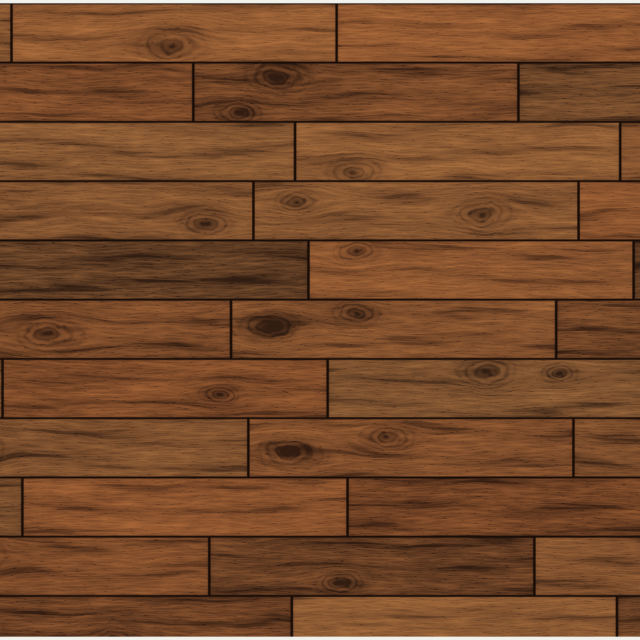
This texture is drawn by a Shadertoy shader. Its source:

```glsl
const int ROWS = 11;
const float ROW_HEIGHT = 0.0926;
const float PLANK_LENGTH = 0.508;
const float MARGIN = 0.0052;                    // pale strip above and below
const vec2 GAP_HALF = vec2(0.0019, 0.0014);     // upright joint, long seam
const float KNOT_CHANCE = 0.5;
const float STREAK_DEPTH = 0.34;
const float FIBRE_DEPTH = 0.26;
const float SCRATCH_DEPTH = 0.16;

const vec3 DARK_WOOD = vec3(0.19, 0.115, 0.07);
const vec3 MID_WOOD = vec3(0.46, 0.30, 0.175);
const vec3 LIGHT_WOOD = vec3(0.68, 0.46, 0.26);
const vec3 RED_TINT = vec3(1.06, 0.95, 0.90);
const vec3 GAP_COLOUR = vec3(0.09, 0.045, 0.025);
const vec3 MARGIN_COLOUR = vec3(0.95, 0.95, 0.93);

// First joint of each row from the top, and the tone of its three planks
const float JOINTS[ROWS] = float[](0.018, 0.302, 0.461, 0.396, 0.482, 0.361,
    0.004, 0.388, 0.035, 0.327, 0.456);
const vec3 TONES[ROWS] = vec3[](
    vec3(0.6, 0.78, 0.72), vec3(0.4, 0.34, 0.3), vec3(0.62, 0.72, 0.5),
    vec3(0.55, 0.62, 0.6), vec3(0.1, 0.66, 0.1), vec3(0.4, 0.5, 0.25),
    vec3(0.4, 0.42, 0.5), vec3(0.5, 0.5, 0.45), vec3(0.4, 0.6, 0.28),
    vec3(0.42, 0.15, 0.5), vec3(0.2, 0.72, 0.15));

vec2 hash2(vec2 p) {
    vec3 h = fract(p.xyx * vec3(0.1031, 0.1030, 0.0973));
    h += dot(h, h.yzx + 33.33);
    return fract((h.xx + h.yz) * h.zy);
}

// Layered sines, roughly -1 to 1, running along x
float waves(vec2 p) {
    float sum = 0.0, amp = 0.5;
    for (int i = 0; i < 5; i++) {
        sum += amp * sin(p.y + 1.6 * sin(p.x));
        p = mat2(0.8, 0.6, -0.6, 0.8) * p * 1.7 + 2.3;
        amp *= 0.62;
    }
    return sum;
}

// Cellular noise: distance to the nearest scattered point
float cells(vec2 p) {
    vec2 base = floor(p), f = p - base;
    float nearest = 2.0;
    for (int j = -1; j <= 1; j++)
        for (int i = -1; i <= 1; i++) {
            vec2 o = vec2(i, j);
            vec2 d = o + hash2(base + o) - f;
            nearest = min(nearest, dot(d, d));
        }
    return sqrt(nearest);
}

float segment(vec2 p, vec2 a, vec2 along) {
    p -= a;
    return length(p - along * clamp(dot(p, along) / dot(along, along), 0.0, 1.0));
}

// Bends the grain around the knots; returns how much they darken the wood
float bendAroundKnots(inout vec2 grain, vec2 q, vec2 id) {
    float shade = 0.0;
    for (int i = 0; i < 2; i++) {
        vec2 place = hash2(id * 7.0 + float(i) * 31.0);
        vec2 kind = hash2(id * 13.0 + float(i) * 17.0 + 5.0);
        if (kind.x > KNOT_CHANCE) continue;
        vec2 centre = mix(vec2(0.08, 0.15), vec2(0.92, 0.85), place)
            * vec2(PLANK_LENGTH, ROW_HEIGHT);
        vec2 d = (q - centre) / (mix(0.010, 0.018, kind.y) * vec2(1.9, 1.0));
        d += 0.16 * vec2(waves(q * 60.0 + place * 9.0), waves(q.yx * 70.0));
        float r = length(d);
        float pull = exp(-0.28 * r * r);
        grain.y = mix(grain.y, centre.y, 0.85 * pull);
        float rings = 0.5 + 0.5 * sin(r * 13.0 + 1.5 * waves(q * 45.0));
        shade += smoothstep(2.1, 0.7, r) * (0.07 + 0.2 * rings * rings);
        shade += 0.28 * smoothstep(0.75, 0.15, r) + 0.10 * pull;
    }
    return shade;
}

float woodTone(vec2 q, vec2 id, float tone) {
    vec2 grain = q;
    float knots = bendAroundKnots(grain, q, id);
    vec2 s = grain + hash2(id + 3.0) * 10.0;
    s.y += 0.003 * waves(s * vec2(14.0, 25.0));
    float broad = waves(s * vec2(10.0, 150.0));
    float medium = cells(s * vec2(11.0, 150.0)) - 0.48;
    float fine = cells(s * vec2(28.0, 300.0)) - 0.48;
    float streak = smoothstep(0.15, 1.1, broad + 0.9 * medium + 0.7 * fine);
    float fleck = smoothstep(0.16, 0.06, cells(s * vec2(38.0, 170.0) + 40.0));
    float t = 0.32 + 0.55 * tone + 0.07 * waves(s * vec2(9.0, 40.0));
    t += FIBRE_DEPTH * (fine + 0.7 * medium) - 0.05 * broad;
    t -= STREAK_DEPTH * streak + 0.13 * fleck + knots;

    // Thin slanting scratches
    for (int i = 0; i < 3; i++) {
        vec2 h = hash2(id * 5.0 + float(i) * 11.0);
        vec2 along = vec2(0.035 * h.y + 0.005, 0.03 * (h.x - 0.5));
        float d = segment(q, h * vec2(PLANK_LENGTH, ROW_HEIGHT), along);
        t -= SCRATCH_DEPTH * (h.x - 0.3) * smoothstep(0.0014, 0.0002, d);
    }
    return t;
}

void mainImage(out vec4 fragColor, in vec2 fragCoord) {
    vec2 p = fragCoord / iResolution.xy;
    float px = 1.0 / iResolution.y;
    float down = 1.0 - p.y - MARGIN;

    // Plank under this point, and the position inside it
    int row = clamp(int(floor(down / ROW_HEIGHT)), 0, ROWS - 1);
    float x = p.x - JOINTS[row];
    int plank = clamp(int(floor(x / PLANK_LENGTH)) + 1, 0, 2);
    vec2 id = vec2(plank, row);
    vec2 q = vec2(x - float(plank - 1) * PLANK_LENGTH, down - float(row) * ROW_HEIGHT);

    vec2 edge = min(q, vec2(PLANK_LENGTH, ROW_HEIGHT) - q);
    float t = woodTone(q, id, TONES[row][plank]);
    t -= 0.16 * exp(-max(min(edge.x, edge.y), 0.0) / 0.003);
    vec3 col = mix(DARK_WOOD, MID_WOOD, clamp(t * 2.0, 0.0, 1.0));
    col = mix(col, LIGHT_WOOD, clamp(t * 2.0 - 1.0, 0.0, 1.0));
    col *= mix(vec3(1.0), RED_TINT, hash2(id + 20.0).x);

    // Gaps, then the pale margins
    vec2 solid = smoothstep(GAP_HALF - px, GAP_HALF + px, edge);
    col = mix(GAP_COLOUR, col, solid.x * solid.y);
    float inside = min(p.y, 1.0 - p.y) - MARGIN;
    col = mix(MARGIN_COLOUR, col, smoothstep(-px, px, inside));
    fragColor = vec4(col, 1.0);
}
```
